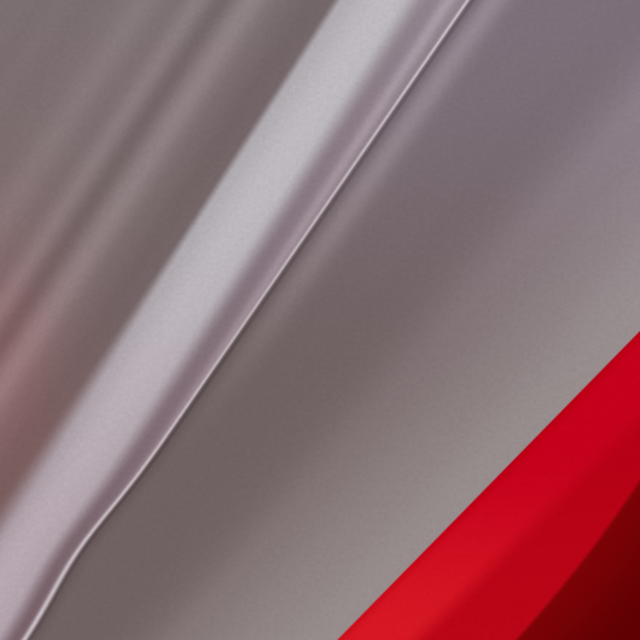
Write a Shadertoy shader that draws this texture.

```glsl
// Draws diagonal folds of grey satin with a bright crease, above a red cloth corner.

vec2 hashGradient(vec2 cell) {
    vec2 h = vec2(dot(cell, vec2(127.1, 311.7)), dot(cell, vec2(269.5, 183.3)));
    return 2.0 * fract(sin(h) * 43758.5) - 1.0;
}

float gradientNoise(vec2 p) {
    vec2 i = floor(p), f = fract(p);
    vec2 u = f * f * (3.0 - 2.0 * f);
    float low = mix(dot(hashGradient(i), f),
                    dot(hashGradient(i + vec2(1, 0)), f - vec2(1, 0)), u.x);
    float high = mix(dot(hashGradient(i + vec2(0, 1)), f - vec2(0, 1)),
                     dot(hashGradient(i + 1.0), f - 1.0), u.x);
    return mix(low, high, u.y);
}

// Soft bump of height one at the centre
float ridge(float x, float centre, float width) {
    float t = (x - centre) / width;
    return exp(-t * t);
}

// Pleats left of the main fold; d is the distance from its edge
vec3 leftPleats(vec2 p, float d) {
    vec3 col = mix(vec3(0.47, 0.395, 0.395), vec3(0.485, 0.435, 0.445), p.y);
    float light = 0.075 * ridge(d, -0.134, 0.028)
                + 0.055 * ridge(d, -0.217, 0.02)
                + 0.04 * ridge(d, -0.305, 0.03)
                - 0.035 * ridge(d, -0.178, 0.018)
                - 0.035 * ridge(d, -0.03, 0.045);
    light += 0.012 * gradientNoise(vec2(d * 28.0, p.y * 1.5));
    col += light * vec3(1.0, 1.0, 1.03);
    // Warm reflection at the left side
    return col + vec3(0.05, -0.015, -0.015) * ridge(p.x, 0.0, 0.12) * ridge(p.y, 0.4, 0.25);
}

// Bright rolled fold; s runs from its edge at 0 to the crease at 1
vec3 brightFold(vec2 p, float s) {
    vec3 col = mix(vec3(0.69, 0.63, 0.665), vec3(0.715, 0.70, 0.72), smoothstep(0.1, 0.75, p.y));
    col += 0.03 * ridge(s, 0.38, 0.25) - 0.035 * ridge(s, 0.0, 0.2);
    float shadowAt = mix(0.91, 0.7, p.y);
    vec3 mauve = mix(vec3(0.47, 0.38, 0.41), vec3(0.56, 0.51, 0.55), p.y);
    col = mix(col, mauve, smoothstep(shadowAt - 0.22, shadowAt, s));
    return col + 0.1 * ridge(s, shadowAt + 0.15, 0.06);
}

// Wide valley right of the crease, rising toward the red edge
vec3 rightValley(vec2 p, float c, float redSide) {
    vec3 col = mix(vec3(0.44, 0.385, 0.385), vec3(0.485, 0.435, 0.475), smoothstep(0.35, 1.0, p.y));
    float rise = p.x - 0.22 - 0.86 * p.y;
    col += vec3(0.065, 0.065, 0.07) * smoothstep(-0.05, 0.07, rise);
    col += vec3(0.085, 0.10, 0.095) * smoothstep(-0.33, 0.0, redSide);
    // Reflected light beside the crease
    col += 0.09 * ridge(c, 0.04, 0.025) * smoothstep(0.25, 0.75, p.y);
    col -= 0.03 * ridge(c, 0.012, 0.012);
    return col + 0.012 * gradientNoise(vec2(rise * 16.0, p.y * 1.5));
}

vec3 redCloth(vec2 p, float redSide) {
    vec3 col = mix(vec3(0.84, 0.09, 0.14), vec3(0.77, 0.005, 0.11), smoothstep(0.0, 0.3, p.y));
    float pleat = p.x - 0.65 - p.y;
    col = mix(col, vec3(0.70, 0.005, 0.075), 0.8 * smoothstep(-0.025, 0.03, pleat));
    col -= 0.04 * ridge(redSide, 0.0, 0.012);
    float shade = p.x - 0.807 - 0.9 * p.y + 0.5 * p.y * p.y;
    vec3 deep = mix(vec3(0.48, 0.01, 0.025), vec3(0.38, 0.0, 0.01), smoothstep(0.0, 0.16, shade));
    return mix(col, deep, smoothstep(-0.006, 0.006, shade));
}

void mainImage(out vec4 fragColor, in vec2 fragCoord) {
    vec2 p = fragCoord / iResolution.xy;
    float pixel = 1.0 / iResolution.y;

    // Horizontal distances from the three main edges
    float foldSide = p.x + 0.117 - 0.644 * p.y;
    float creaseSide = p.x - 0.04 - 0.692 * p.y + 0.014 * ridge(p.y, 0.14, 0.09);
    float redSide = p.x - 0.527 - 0.98 * p.y;
    float s = foldSide / (foldSide - creaseSide);

    // Layers from left to right
    float blur = mix(0.025, 0.009, smoothstep(0.15, 0.7, p.y));
    vec3 col = mix(leftPleats(p, foldSide), brightFold(p, s), smoothstep(-blur, blur, foldSide));
    col = mix(col, rightValley(p, creaseSide, redSide), smoothstep(-0.002, 0.003, creaseSide));

    // Thin highlight along the crease
    float glint = mix(0.75, 0.95, abs(2.0 * p.y - 1.0));
    float thin = mix(0.0045, 0.0026, smoothstep(0.0, 0.4, p.y)) + 0.3 * pixel;
    col = mix(col, vec3(0.80, 0.76, 0.79), glint * ridge(creaseSide, -0.001, thin));
    col -= 0.07 * ridge(creaseSide, 0.007, 0.004);

    col = mix(col, redCloth(p, redSide), smoothstep(-0.0015 - pixel, 0.0015 + pixel, redSide));

    // Fine weave
    float weave = gradientNoise(p * 210.0) + 0.6 * gradientNoise(p * 110.0 + 37.0);
    col *= 1.0 + 0.035 * weave;
    fragColor = vec4(clamp(col, 0.0, 1.0), 1.0);
}
```
